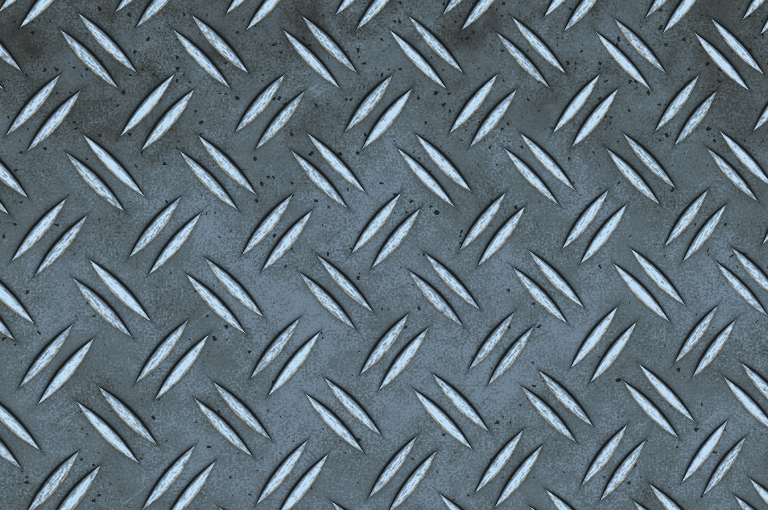
Reproduce this texture procedurally as a WebGL 2 fragment shader.

```glsl
#version 300 es
precision highp float;
// Worn steel tread plate seen slightly in perspective: two staggered lattices of
// lens-shaped bar pairs, mirrored from one to the other. A homography maps the
// canvas to lattice cells; gradient noise gives grime, grain and worn highlights.
#define BAR_LENGTH 0.350   // half length, in cells
#define BAR_WIDTH 0.058    // half width, in cells
#define PAIR_OFFSET vec2(0.086, 0.065)
#define JITTER 0.012       // variation between bars
#define SHADOW 0.95        // darkness around the bars
#define GRAIN 0.42         // fine mottling of the plate
#define PIT_CELLS 85.0     // pit grid cells per canvas height

uniform vec2 u_resolution;
out vec4 fragColor;

const vec3 DARK = vec3(0.09, 0.10, 0.10);
const vec3 SHADE = vec3(0.25, 0.275, 0.27);
const vec3 PLATE = vec3(0.35, 0.41, 0.44);
const vec3 LIGHT = vec3(0.44, 0.52, 0.59);
const vec3 GLEAM = vec3(0.75, 0.87, 0.96);
const vec3 TAN = vec3(0.60, 0.56, 0.46);

// Columns: step across, step down, first cell
const mat3 CELL_TO_CANVAS = mat3(0.2262, 0.0025, 0.0143,
                                 0.0116, 0.2391, -0.006,
                                 0.1914, 0.0996, 1.0);

vec2 hash2(vec2 p) {
  vec3 q = fract(p.xyx * vec3(0.1031, 0.1030, 0.0973));
  q += dot(q, q.yzx + 33.33);
  return fract((q.xx + q.yz) * q.zy);
}

float corner(vec2 cell, vec2 offset, vec2 f) {
  float angle = 6.2832 * hash2(cell + offset + 50.0).x;
  return dot(vec2(cos(angle), sin(angle)), f - offset);
}

// Gradient noise, about -0.7 to 0.7
float noise(vec2 p) {
  vec2 i = floor(p), f = p - i;
  vec2 u = f * f * f * (f * (f * 6.0 - 15.0) + 10.0);
  return mix(mix(corner(i, vec2(0, 0), f), corner(i, vec2(1, 0), f), u.x),
             mix(corner(i, vec2(0, 1), f), corner(i, vec2(1, 1), f), u.x), u.y);
}

float fbm(vec2 p) {
  float sum = 0.0, amp = 1.0;
  for (int k = 0; k < 4; k++) {
    sum += amp * noise(p);
    p = mat2(1.6, 1.2, -1.2, 1.6) * p + 7.3;
    amp *= 0.55;
  }
  return sum;
}

// Bare plate: broad tone, grain, faint scratches and dark pits
vec3 plateColor(vec2 q) {
  float tone = 0.52 + 0.26 * smoothstep(0.0, 0.6, q.y) + 0.34 * fbm(q * 6.0);
  tone -= 0.35 * dot(q - vec2(0.8, 0.55), q - vec2(0.8, 0.55));
  float patchy = GRAIN * (1.0 + 0.9 * noise(q * 11.0 + 20.0));
  tone += patchy * (0.45 * fbm(q * 40.0) + 0.7 * noise(q * 170.0) + noise(q * 260.0));
  float scratch = noise(mat2(0.8, 0.6, -0.6, 0.8) * q * vec2(9.0, 130.0));
  tone += 0.25 * smoothstep(0.38, 0.6, scratch);
  vec3 col = mix(SHADE, PLATE, smoothstep(0.0, 0.65, tone));
  col = mix(col, LIGHT, smoothstep(0.58, 1.0, tone));

  float grime = smoothstep(0.4, 0.0, q.y) * smoothstep(0.0, 0.8, fbm(q * 9.0 + 3.0));
  col = mix(col, DARK * vec3(1.3, 1.0, 0.8), 0.5 * grime);
  // Pits have ragged outlines and gather near the top
  vec2 g = q * PIT_CELLS + 0.4 * vec2(noise(q * 130.0), noise(q * 130.0 + 40.0));
  vec2 id = floor(g), rnd = hash2(id + 11.0);
  float chance = mix(0.16, 0.04, smoothstep(0.0, 0.5, q.y));
  float radius = 0.08 + 0.25 * rnd.y * rnd.y * rnd.y;
  float pit = length(g - id - 0.35 - 0.3 * hash2(id + 91.0));
  return mix(col, DARK, 0.85 * step(rnd.x, chance) * smoothstep(radius + 0.15, radius - 0.1, pit));
}

void main() {
  // Canvas coordinates with y downward, in units of its height
  vec2 uv = gl_FragCoord.xy / u_resolution;
  vec2 q = vec2(uv.x * 1.5, 1.0 - uv.y);
  vec3 h = inverse(CELL_TO_CANVAS) * vec3(q, 1.0);
  vec2 p = h.xy / h.z;
  float aa = 0.5 * length(fwidth(p));
  vec3 col = plateColor(q);

  // Lattice 0 leans down to the right, lattice 1 up to the right
  for (int k = 0; k < 2; k++) {
    float lean = k == 0 ? -1.0 : 1.0;
    vec2 id = floor(p + 0.5 - 0.5 * float(k));
    vec2 local = p - id - 0.5 * float(k);
    local.y *= lean;
    for (float side = -1.0; side < 2.0; side += 2.0) {
      vec2 rnd = hash2(id * 3.0 + vec2(side + 40.0, lean + 60.0));
      vec2 r = local - side * PAIR_OFFSET + JITTER * (rnd - 0.5);
      float along = (r.x - r.y) * 0.7071 / (BAR_LENGTH * (0.97 + 0.06 * rnd.x));
      float across = (r.x + r.y) * 0.7071 * lean;
      float width = BAR_WIDTH * (0.94 + 0.12 * rnd.y) * (1.0 - along * along);
      float d = abs(across) - width;

      // Tight dark shadow on the upper flank, faint on the lower
      float flank = smoothstep(0.03, -0.03, across);
      col = mix(col, DARK, SHADOW * (0.4 + 0.6 * flank) * exp(-max(d, 0.0) / 0.013));

      // Rounded face: dark upper edge, finely streaked gleam, tan lower rim
      float s = across / max(width, 0.004);
      float wear = noise(vec2(along * 5.0, across * 70.0) + 90.0 * rnd)
                 + 0.6 * noise(q * 210.0);
      float lit = smoothstep(-0.95, -0.1, s);
      float shine = lit * (0.74 + 0.22 * rnd.x + 0.45 * wear);
      shine *= 1.0 - 0.3 * along * along;
      vec3 face = mix(DARK, LIGHT, smoothstep(0.0, 0.42, shine));
      face = mix(face, GLEAM, smoothstep(0.42, 0.92, shine));
      face = mix(face, TAN * (0.85 + 0.5 * wear), 0.8 * smoothstep(0.55, 0.9, s));
      col = mix(col, face, smoothstep(aa, -aa, d));
    }
  }
  fragColor = vec4(col, 1.0);
}
```
